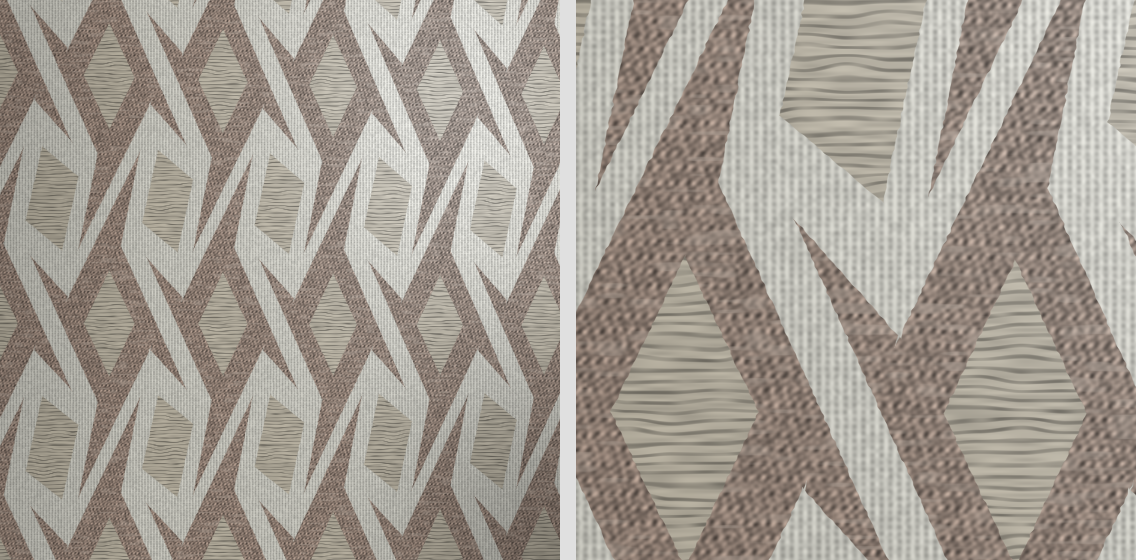
Left: the whole. Right: its middle third, enlarged.
Write a WebGL 1 fragment shader that draws this pattern.

```glsl
precision highp float;
// Woven furnishing fabric: pale interlocking lozenge rings and slanting bands
// over a brown ground, with ribbed beige insets. Shapes are intersections of
// slabs, repeated by mod; threads come from waves and value noise.

uniform vec2 u_resolution;

#define CANVAS 768.0                    // design units across the canvas
#define TILE vec2(150.0, 336.0)         // one repeat, in design units
#define PALE vec3(0.735, 0.732, 0.698)
#define BROWN vec3(0.555, 0.485, 0.44)
#define BEIGE vec3(0.645, 0.62, 0.56)
#define RIB_PITCH 4.1
#define CORD_PITCH 4.9
#define STITCH_PITCH 5.2
#define RAGGED 1.0                      // thread jitter along shape edges
#define SHEEN 0.2
#define TAU 6.2831853

float hash(vec2 p) {
    vec3 q = fract(vec3(p.xyx) * 0.1031);
    q += dot(q, q.yzx + 33.33);
    return fract((q.x + q.y) * q.z);
}

float noise(vec2 p) {
    vec2 i = floor(p), f = fract(p);
    f = f * f * (3.0 - 2.0 * f);
    float low = mix(hash(i), hash(i + vec2(1.0, 0.0)), f.x);
    float high = mix(hash(i + vec2(0.0, 1.0)), hash(i + 1.0), f.x);
    return mix(low, high, f.y);
}

// Position relative to the nearest repeat of a centre
vec2 around(vec2 p, vec2 centre) {
    return mod(p - centre + 0.5 * TILE, TILE) - 0.5 * TILE;
}

// Signed distance to an endless strip through the origin
float slab(vec2 p, vec2 normal, float halfWidth) {
    return abs(dot(p, normalize(normal))) - halfWidth;
}

// Cloth lies slightly out of square: repeats narrow to the right
vec2 drape(vec2 s) {
    float t = (s.x - 134.0) / 598.0;
    float rowHeight = 345.0 - 30.0 * s.x / CANVAS;
    return vec2(600.0 * t - 36.0 * t * (1.0 - t) + 60.0,
                (s.y - 482.0) * TILE.y / rowHeight - 130.0);
}

float paleShape(vec2 p) {
    vec2 side = vec2(1.0, 0.193);
    vec2 r = around(p, vec2(0.0));
    float ring = max(slab(r, side, 47.2), slab(r, vec2(58.0, -51.0), 71.2));
    vec2 a = around(p, vec2(0.0, 0.5 * TILE.y));
    float falling = max(slab(a, vec2(196.0, -86.0), 12.4), slab(a, side, 79.0));
    vec2 b = around(p, vec2(0.5 * TILE.x, 0.0));
    float rising = max(slab(b, vec2(197.0, 92.0), 7.9), slab(b, side, 28.0));
    return min(ring, min(falling, rising));
}

float beigeShape(vec2 p) {
    vec2 r = around(p, vec2(1.5, 0.0));
    float inset = max(slab(r, vec2(1.0, 0.21), 26.8), slab(r, vec2(0.85, -1.0), 45.0));
    vec2 d = abs(around(p, 0.5 * TILE));
    float diamond = dot(d - vec2(33.0, 0.0), normalize(vec2(72.0, 33.0)));
    return min(inset, diamond);
}

// Fine vertical ribs crossed by small stitches
vec3 paleWeave(vec2 s) {
    float rib = cos(TAU * s.x / RIB_PITCH);
    float stitch = cos(TAU * s.y / (0.8 * RIB_PITCH));
    return PALE * (1.0 + 0.085 * rib + 0.02 * stitch * (1.0 - rib)
                   + 0.12 * (noise(s / 2.2) - 0.5));
}

// Nearly straight horizontal cords with thin, broken dark gaps
vec3 beigeWeave(vec2 s) {
    float waver = 0.9 * noise(s / vec2(20.0, 11.0));
    float gap = smoothstep(0.0, 1.0, cos(TAU * (s.y / CORD_PITCH + waver)));
    float depth = 0.1 + 0.26 * noise(s / vec2(9.0, 4.0));
    float streak = noise(s / vec2(14.0, 1.8)) - 0.5;
    return BEIGE * (1.07 - gap * depth + 0.16 * streak);
}

// Slanted stitches with pale, stretched flecks
vec3 brownWeave(vec2 s) {
    float slant = sin(TAU * (s.x + 0.5 * s.y) / STITCH_PITCH);
    float dash = slant * sin(TAU * s.y / (1.3 * STITCH_PITCH));
    float fleck = smoothstep(0.55, 0.9, noise(s / vec2(13.0, 2.4)));
    float grain = noise(s / 2.0) - 0.5;
    vec3 yarn = BROWN * (0.96 + 0.18 * dash + 0.08 * slant + 0.36 * grain);
    return mix(yarn, vec3(0.69, 0.635, 0.59), 0.4 * fleck);
}

void main() {
    vec2 uv = gl_FragCoord.xy / u_resolution;
    vec2 s = vec2(uv.x, 1.0 - uv.y) * CANVAS;
    float pixel = CANVAS / min(u_resolution.x, u_resolution.y);

    vec2 p = drape(s);
    p.x += RAGGED * (noise(s / vec2(5.0, 2.0)) - 0.5);
    float pale = smoothstep(-0.8, 0.8, -paleShape(p) / pixel);
    float beige = smoothstep(-0.8, 0.8, -beigeShape(p) / pixel);
    vec3 color = mix(brownWeave(s), paleWeave(s), pale);
    color = mix(color, beigeWeave(s), beige);

    // Soft light from the upper right, shade in the corners
    vec2 toLight = (uv - vec2(0.82, 0.8)) * vec2(1.9, 1.5);
    float glow = exp(-2.0 * dot(toLight, toLight));
    float shade = 0.2 * smoothstep(0.55, 1.0, uv.x) * (1.0 - smoothstep(0.0, 0.6, uv.y))
                + 0.09 * (1.0 - smoothstep(0.0, 0.3, uv.x));
    color *= 0.96 + SHEEN * glow - shade;
    float grey = dot(color, vec3(0.3, 0.6, 0.1));
    color = mix(color, vec3(grey) + vec3(0.0, 0.005, 0.01), 0.45 * glow);
    gl_FragColor = vec4(clamp(color, 0.0, 1.0), 1.0);
}
```
